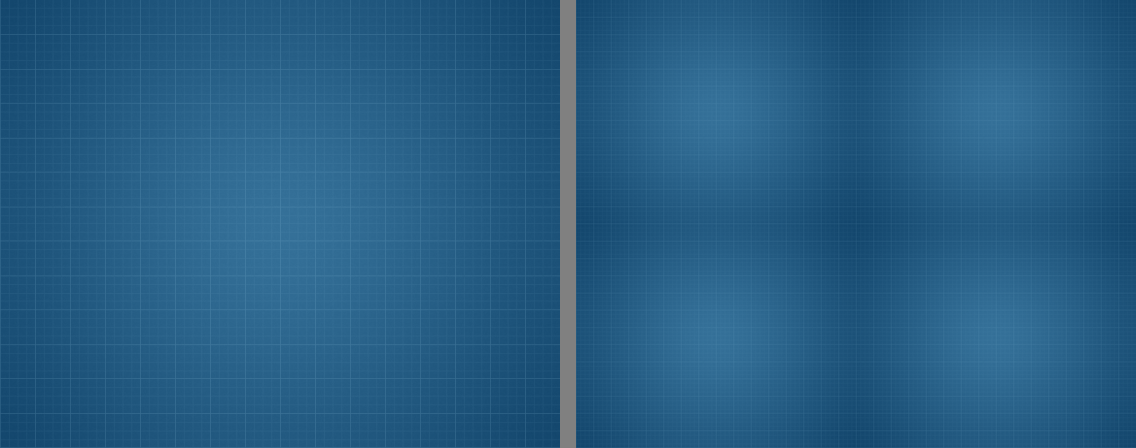
Left, the tile; right, the same tile 2 across and 2 down.
A Shadertoy shader for this pattern:

```glsl
const vec2 MAJOR_CELLS = vec2(16.0, 13.0);
const float MINOR_PER_MAJOR = 4.0;
const vec2 LATTICE = vec2(512.0, 410.0);  // fine raster for lines and grain
const float LINE_WIDTH = 0.0017;          // fraction of canvas height

const vec3 CENTRE_BLUE = vec3(0.206, 0.440, 0.597);
const vec3 OUTER_BLUE = vec3(0.064, 0.262, 0.412);
const vec3 LINE_BLUE = vec3(0.60, 0.80, 0.90);

float hash(vec2 p) {
    vec3 q = fract(vec3(p.xyx) * 0.1031);
    q += dot(q, q.yzx + 33.33);
    return fract((q.x + q.y) * q.z);
}

// Value noise that wraps after one period
float wrappedNoise(vec2 p, vec2 period) {
    vec2 cell = floor(p);
    vec2 f = smoothstep(0.0, 1.0, p - cell);
    vec2 a = mod(cell, period);
    vec2 b = mod(cell + 1.0, period);
    return mix(mix(hash(a), hash(vec2(b.x, a.y)), f.x),
               mix(hash(vec2(a.x, b.y)), hash(b), f.x), f.y);
}

// Box-filtered coverage of lines centred on the nearest lattice step
float lineCoverage(float t, float count, float steps, float span, float pixel, float fade) {
    float index = floor(t * count + 0.5);
    float centre = (floor(index * steps / count + 0.01) + 0.5) / steps;
    float d = abs(t - centre) * span;
    float halfWidth = 0.5 * LINE_WIDTH;
    float overlap = min(d + 0.5 * pixel, halfWidth) - max(d - 0.5 * pixel, -halfWidth);
    float strength = 1.0 - fade * hash(vec2(mod(index, count), count));
    return clamp(overlap / pixel, 0.0, 1.0) * strength;
}

float gridCoverage(vec2 uv, vec2 cells, vec2 span, float pixel, float fade) {
    float x = lineCoverage(uv.x, cells.x, LATTICE.x, span.x, pixel, fade);
    float y = lineCoverage(uv.y, cells.y, LATTICE.y, span.y, pixel, fade);
    return 1.0 - (1.0 - x) * (1.0 - y);
}

// Soft radial gradient whose slope levels out at the canvas edges
vec3 paperColour(vec2 uv, vec2 span) {
    vec2 d = abs(uv - 0.5) * 2.0;
    d -= pow(d, vec2(12.0)) / 12.0;
    float radius = length(vec3(d * span * 0.5, 0.15)) - 0.15;
    return mix(CENTRE_BLUE, OUTER_BLUE, clamp(radius / 0.66, 0.0, 1.0));
}

void mainImage(out vec4 fragColor, in vec2 fragCoord) {
    vec2 uv = fragCoord / iResolution.xy;
    vec2 span = vec2(iResolution.x / iResolution.y, 1.0);
    float pixel = 1.0 / iResolution.y;

    // Paper and fine grain
    vec3 colour = paperColour(uv, span);
    colour += (wrappedNoise(uv * LATTICE, LATTICE) - 0.5) * 0.010;

    // Faint minor lines under the major grid
    float minorGrid = gridCoverage(uv, MAJOR_CELLS * MINOR_PER_MAJOR, span, pixel, 0.2);
    float majorGrid = gridCoverage(uv, MAJOR_CELLS, span, pixel, 0.1);
    float ink = max(minorGrid * 0.075, majorGrid * 0.19);
    colour = mix(colour, LINE_BLUE, ink);

    fragColor = vec4(colour, 1.0);
}
```
